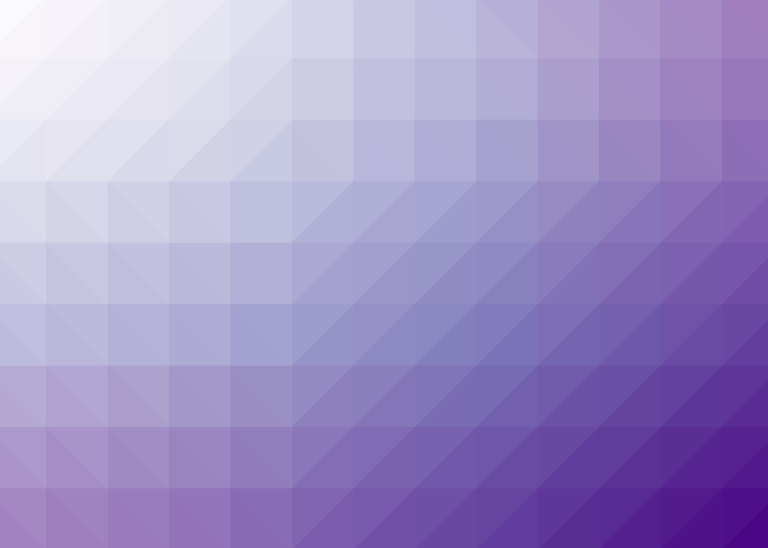
A WebGL 2 fragment shader for this background:

```glsl
#version 300 es
precision highp float;
// Flat triangular facets on a square grid, fading from white to deep violet.

uniform vec2 u_resolution;
out vec4 outColor;

// Nine-step violet ramp, linear between steps
vec3 violetRamp(float t) {
    vec3 shades[9] = vec3[9](
        vec3(0.99, 0.985, 0.995), vec3(0.937, 0.929, 0.961), vec3(0.855, 0.855, 0.922),
        vec3(0.735, 0.738, 0.865), vec3(0.62, 0.602, 0.797), vec3(0.502, 0.488, 0.737),
        vec3(0.416, 0.315, 0.647), vec3(0.335, 0.15, 0.57), vec3(0.28, 0.0, 0.51));
    float s = clamp(t, 0.0, 1.0) * 8.0;
    int i = min(int(s), 7);
    return mix(shades[i], shades[i + 1], s - float(i));
}

// Colour of the facet holding a point; 12.5 cells span the width
vec3 facetColor(vec2 point) {
    vec2 offset = vec2(0.25, 0.03);
    vec2 grid = point / u_resolution.x * 12.5 + offset;
    vec2 cell = floor(grid);
    vec2 f = grid - cell;

    // The diagonals change direction in each quadrant around one grid node
    bool rising = (cell.x < 5.0) != (cell.y < 6.0);
    vec2 thirds;
    if (rising) thirds = f.x > f.y ? vec2(2.0, 1.0) : vec2(1.0, 2.0);
    else thirds = vec2(f.x + f.y > 1.0 ? 2.0 : 1.0);

    // Average a left-to-right ramp with a top-to-bottom ramp at the facet centre
    vec2 span = 12.5 * u_resolution / u_resolution.x;
    vec2 uv = (cell + thirds / 3.0 - offset) / span;
    return 0.5 * (violetRamp(uv.x) + violetRamp(1.0 - uv.y));
}

void main() {
    // 3x3 samples smooth the facet edges
    vec3 color = vec3(0.0);
    for (int y = -1; y <= 1; y++)
        for (int x = -1; x <= 1; x++)
            color += facetColor(gl_FragCoord.xy + vec2(x, y) / 3.0);
    outColor = vec4(color / 9.0, 1.0);
}
```
